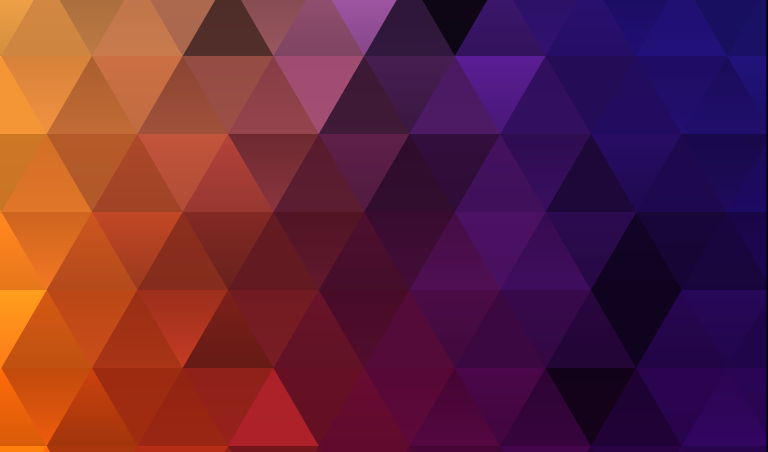
Write a Shadertoy shader that draws this background.

```glsl
// A mosaic of triangles running from amber through wine red to deep indigo.
// Each facet takes one colour from three blended ramps, then is toned by
// pools of light and shade, a diagonal fold, noise and a slight tilt.

const float WIDTH = 1.695;                      // layout width, in canvas heights
const vec2 FACET = vec2(0.2002, 0.1726);        // triangle base and height
const vec2 GRID_ORIGIN = vec2(0.1029, 0.0133);  // one corner of the lattice
const vec3 RAMP_HEIGHTS = vec3(0.10, 0.533, 0.96);
const float NOISE_TONE = 0.18;
const float HASH_TONE = 0.22;
const float TILT_TONE = 0.35;
const vec2 FOLD_FOOT = vec2(0.287, 0.587);      // x at the base, run per height
const vec2 FOLD_TONE = vec2(0.6, -1.2);         // left side, right side
const float FOLD_REACH = 0.1;
const float MARGIN = 0.004;                     // dark strip on the right
const vec3 MARGIN_COLOR = vec3(0.02, 0.0, 0.04);
const int SAMPLES = 3;

const int STOPS = 7;
const vec3 TOP_RAMP[STOPS] = vec3[STOPS](
    vec3(0.82, 0.55, 0.24), vec3(0.73, 0.46, 0.28), vec3(0.60, 0.34, 0.34),
    vec3(0.36, 0.19, 0.42), vec3(0.17, 0.06, 0.34), vec3(0.11, 0.05, 0.40),
    vec3(0.10, 0.07, 0.40));
const vec3 MIDDLE_RAMP[STOPS] = vec3[STOPS](
    vec3(0.95, 0.53, 0.14), vec3(0.69, 0.27, 0.14), vec3(0.46, 0.14, 0.15),
    vec3(0.28, 0.06, 0.21), vec3(0.29, 0.07, 0.41), vec3(0.18, 0.05, 0.42),
    vec3(0.10, 0.03, 0.32));
const vec3 BOTTOM_RAMP[STOPS] = vec3[STOPS](
    vec3(1.00, 0.42, 0.04), vec3(0.70, 0.19, 0.06), vec3(0.45, 0.09, 0.09),
    vec3(0.34, 0.03, 0.18), vec3(0.25, 0.02, 0.25), vec3(0.14, 0.01, 0.24),
    vec3(0.17, 0.02, 0.34));

// Pools of light and shade: centre, radius, strength in stops of exposure
const int POOLS = 10;
const vec4 POOL[POOLS] = vec4[POOLS](
    vec4(0.50, 0.93, 0.08, -1.0), vec4(1.00, 0.99, 0.08, -2.0),
    vec4(1.10, 0.82, 0.09, 0.6), vec4(0.50, 0.59, 0.08, 0.5),
    vec4(0.93, 0.61, 0.10, -0.7), vec4(1.30, 0.59, 0.075, -0.9),
    vec4(1.405, 0.36, 0.10, -1.9), vec4(1.55, 0.45, 0.10, -0.9),
    vec4(1.30, 0.13, 0.08, -1.2), vec4(0.60, 0.07, 0.07, 0.6));

vec2 hash2(vec2 p) {
    vec3 q = fract(p.xyx * vec3(0.1031, 0.1030, 0.0973));
    q += dot(q, q.yzx + 33.33);
    return fract((q.xx + q.yz) * q.zy) * 2.0 - 1.0;
}

float gradientNoise(vec2 p) {
    vec2 i = floor(p), f = fract(p);
    vec2 w = f * f * f * (f * (f * 6.0 - 15.0) + 10.0);
    vec2 e = vec2(1.0, 0.0);
    float low = mix(dot(hash2(i), f), dot(hash2(i + e), f - e), w.x);
    float high = mix(dot(hash2(i + e.yx), f - e.yx),
                     dot(hash2(i + e.xx), f - e.xx), w.x);
    return mix(low, high, w.y);
}

vec3 ramp(vec3 stops[STOPS], float t) {
    float s = clamp(t, 0.0, 1.0) * float(STOPS - 1);
    int i = min(int(s), STOPS - 2);
    return mix(stops[i], stops[i + 1], s - float(i));
}

vec3 baseColor(vec2 p) {
    float t = p.x / WIDTH;
    vec3 h = RAMP_HEIGHTS;
    float lower = clamp((p.y - h.x) / (h.y - h.x), 0.0, 1.0);
    float upper = clamp((p.y - h.y) / (h.z - h.y), 0.0, 1.0);
    vec3 color = mix(ramp(BOTTOM_RAMP, t), ramp(MIDDLE_RAMP, t), lower);
    return mix(color, ramp(TOP_RAMP, t), upper);
}

float facetTone(vec2 p) {
    float tone = 0.0;
    for (int i = 0; i < POOLS; i++) {
        vec2 d = (p - POOL[i].xy) / POOL[i].z;
        tone += POOL[i].w * exp(-dot(d, d));
    }
    // Bright and dark sides of the fold in the upper part
    float d = p.x - FOLD_FOOT.x - FOLD_FOOT.y * p.y;
    float fold = (d < 0.0 ? FOLD_TONE.x : FOLD_TONE.y);
    tone += fold * exp(-d * d / (FOLD_REACH * FOLD_REACH)) * step(0.7, p.y);
    return tone + NOISE_TONE * gradientNoise(p * 5.0);
}

vec3 mosaic(vec2 p) {
    // Skewed lattice; each cell splits into an upright and an inverted triangle
    vec2 q = (p - GRID_ORIGIN) / FACET;
    q.x -= 0.5 * q.y;
    vec2 cell = floor(q), local = q - cell;
    float inverted = step(1.0, local.x + local.y);
    vec2 center = cell + (1.0 + inverted) / 3.0;
    vec2 random = hash2(center * 3.0 + 71.0);
    center = GRID_ORIGIN + FACET * vec2(center.x + 0.5 * center.y, center.y);

    float tone = facetTone(center) + HASH_TONE * random.x;
    tone += TILT_TONE * random.y * (local.y - 0.5);
    vec3 color = baseColor(center) * exp2(tone);
    return mix(color, MARGIN_COLOR, step(WIDTH - MARGIN, p.x));
}

void mainImage(out vec4 fragColor, in vec2 fragCoord) {
    // Average a small grid of samples to smooth the edges
    vec3 sum = vec3(0.0);
    for (int j = 0; j < SAMPLES * SAMPLES; j++) {
        vec2 jitter = (vec2(j % SAMPLES, j / SAMPLES) + 0.5) / float(SAMPLES) - 0.5;
        vec2 uv = (fragCoord + jitter) / iResolution.xy;
        sum += mosaic(uv * vec2(WIDTH, 1.0));
    }
    fragColor = vec4(sum / float(SAMPLES * SAMPLES), 1.0);
}
```
